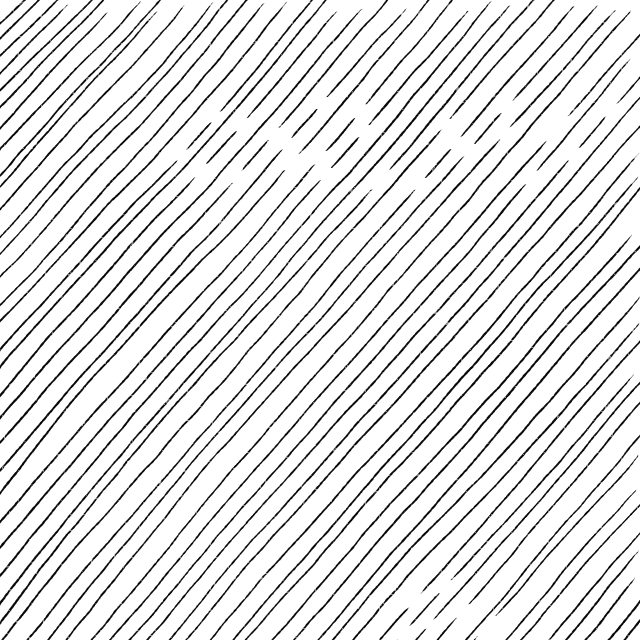
This pattern is drawn by a Shadertoy shader. Its source:

```glsl
const vec3 PAPER = vec3(1.0);
const vec3 INK = vec3(0.04);
const vec2 STROKE_DIR = vec2(0.656, 0.755);   // unit vector along the strokes
const float SPACING = 0.0245;
const float HALF_WIDTH = 0.00138;
const float JITTER = 0.34;          // fixed offset of a line, in spacings
const float DRIFT = 0.5;            // slow wander of a line, in spacings
const float WOBBLE = 0.0017;
const float CORNER_REACH = 0.12;    // size of the dense top left corner
const float CORNER_DENSITY = 0.07;
const float CORNER_BEND = 0.14;
const float TAPER = 0.022;
const float GRAIN_SCALE = 280.0;

// Broken bands: height, height scatter, left end, right end
const vec4 UPPER_BREAK = vec4(0.755, 0.13, 0.29, 0.98);
const vec4 LOWER_BREAK = vec4(0.045, 0.05, 0.56, 0.82);
const float BREAK_CHANCE = 0.65;
const float DASH_CHANCE = 0.24;

float hash(vec2 p) {
    vec3 q = fract(p.xyx * vec3(0.1031, 0.1030, 0.0973));
    q += dot(q, q.yzx + 33.33);
    return fract((q.x + q.y) * q.z);
}

float noise(vec2 p) {
    vec2 cell = floor(p), f = fract(p);
    f = f * f * (3.0 - 2.0 * f);
    float low = mix(hash(cell), hash(cell + vec2(1, 0)), f.x);
    float high = mix(hash(cell + vec2(0, 1)), hash(cell + vec2(1, 1)), f.x);
    return mix(low, high, f.y);
}

// Distance into the ink from the nearest stroke end; negative inside a gap
float breakReach(vec2 p, float id, vec4 band, float seed) {
    float gapY = band.x + band.y * (hash(vec2(id, seed)) - 0.5);
    float crossX = (id * SPACING + gapY * STROKE_DIR.x) / STROKE_DIR.y;
    bool broken = crossX > band.z && crossX < band.w
               && hash(vec2(id, seed + 1.0)) < BREAK_CHANCE;
    if (!broken) return 1.0;
    float along = abs(p.y - gapY) / STROKE_DIR.y;
    float size = hash(vec2(id, seed + 2.0));
    bool hasDash = hash(vec2(id, seed + 3.0)) < DASH_CHANCE / BREAK_CHANCE;
    float halfGap = hasDash ? mix(0.04, 0.065, size) : mix(0.008, 0.03, size);
    float dash = hasDash ? 2.5 * (halfGap * 0.55 - along) : -1.0;
    return max(along - halfGap, dash);
}

// Some lines stop just short of the top or right edge
float edgeReach(vec2 p, vec2 canvas, float id) {
    float margin = 0.05 * (hash(vec2(id, 51.0)) - 0.6);
    vec2 room = canvas - p;
    return margin > 0.0 ? min(room.x, room.y) - margin : 1.0;
}

void mainImage(out vec4 fragColor, in vec2 fragCoord) {
    float pixel = 1.0 / iResolution.y;
    vec2 p = fragCoord * pixel;
    vec2 canvas = iResolution.xy * pixel;

    // Stroke coordinates with hand-drawn undulation
    float u = dot(p, STROKE_DIR);
    float v = dot(p, vec2(STROKE_DIR.y, -STROKE_DIR.x));
    v += 0.018 * (noise(p * 2.5 + 4.0) - 0.5) + 0.006 * (noise(p * 8.0) - 0.5);

    // Tighter, flatter lines toward the top left corner
    float corner = exp(-(v + STROKE_DIR.x) / CORNER_REACH);
    float squeeze = CORNER_DENSITY + CORNER_BEND * (u - STROKE_DIR.y);
    float density = 1.0 + corner * squeeze / CORNER_REACH;
    float across = v - corner * squeeze;

    // Pen pressure and rough edges
    float pressure = mix(0.78, 1.22, noise(p * 5.0 + 17.0)) + 0.15 * min(corner, 1.0);
    float grain = noise(p * GRAIN_SCALE);
    float rough = 0.0007 * (grain - 0.5);

    float ink = 0.0;
    float nearest = floor(across / SPACING + 0.5);
    for (int k = -1; k <= 1; k++) {
        float id = nearest + float(k);
        float offset = JITTER * (hash(vec2(id, 7.0)) - 0.5)
                     + DRIFT * (noise(vec2(u * 2.2, id * 7.3)) - 0.5);
        float d = (across - (id + offset) * SPACING) / density;
        d += WOBBLE * (noise(vec2(u * 32.0, id * 5.7)) - 0.5);

        float reach = min(breakReach(p, id, UPPER_BREAK, 11.0),
                          breakReach(p, id, LOWER_BREAK, 31.0));
        reach = min(reach, edgeReach(p, canvas, id));
        float taper = mix(0.5, 1.0, smoothstep(0.0, TAPER, reach));
        float halfWidth = max(HALF_WIDTH * pressure * taper + rough, 0.0);

        float cover = clamp(0.5 + (halfWidth - abs(d)) / pixel, 0.0, 1.0);
        cover *= min(1.0, 2.0 * halfWidth / pixel);
        cover *= smoothstep(-pixel, pixel, reach);
        ink = max(ink, cover);
    }

    // Pinholes of dry ink
    ink *= 1.0 - 0.5 * smoothstep(0.82, 0.95, noise(p * GRAIN_SCALE + 90.0));
    fragColor = vec4(mix(PAPER, INK, ink), 1.0);
}
```
